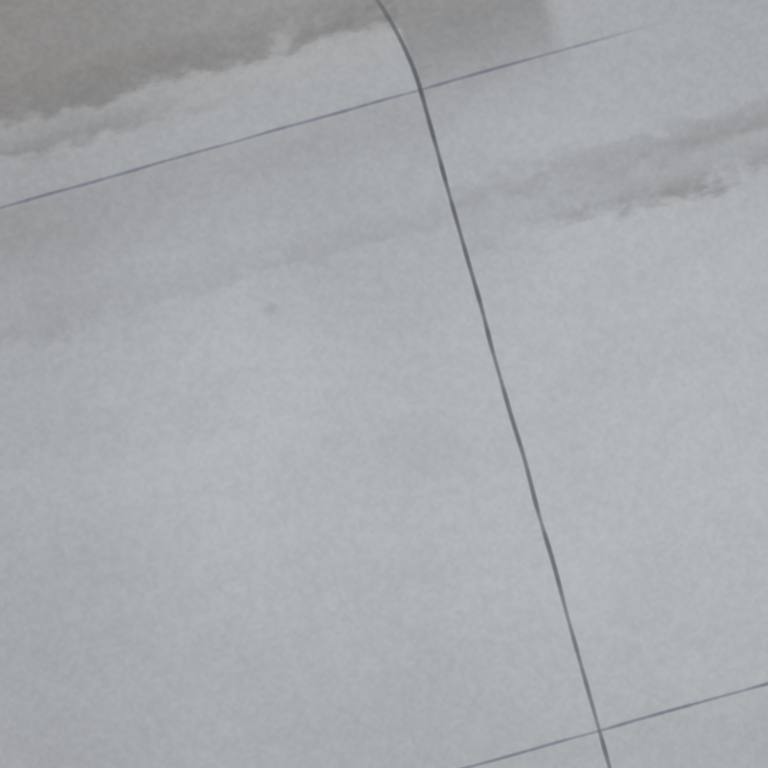
A Shadertoy shader for this texture:

```glsl
// Large pale grey stone floor tiles, turned slightly, with thin joints and cloudy veins.

const vec2  CORNER      = vec2(0.547, 0.883);    // where two joints cross
const vec2  TILE_SIZE   = vec2(1.733, 0.8665);
const float TILT        = 0.2735;                // radians
const vec2  JOINT_HALF  = vec2(0.0025, 0.0018);  // half widths: steep, shallow
const float JOINT_BEND  = 1.4;
const float GRAIN_SCALE = 190.0;
const float GRAIN_DEPTH = 0.025;
const float GLARE_EDGE  = 0.19;

const vec3 STONE_LIGHT   = vec3(0.698, 0.712, 0.722);
const vec3 STONE_MID     = vec3(0.622, 0.632, 0.643);
const vec3 STONE_DARK    = vec3(0.530, 0.534, 0.540);
const vec3 WARM_TINT     = vec3(0.010, 0.001, -0.008);
const vec3 STEEP_JOINT   = vec3(0.370, 0.380, 0.400);
const vec3 SHALLOW_JOINT = vec3(0.435, 0.445, 0.510);

float hash(vec2 p) {
    vec3 q = fract(vec3(p.xyx) * 0.1031);
    q += dot(q, q.yzx + 33.33);
    return fract((q.x + q.y) * q.z);
}

float noise(vec2 p) {
    vec2 cell = floor(p), f = fract(p);
    f = f * f * (3.0 - 2.0 * f);
    return mix(mix(hash(cell), hash(cell + vec2(1, 0)), f.x),
               mix(hash(cell + vec2(0, 1)), hash(cell + vec2(1, 1)), f.x), f.y);
}

float fbm(vec2 p) {
    float sum = 0.0, weight = 0.5;
    for (int i = 0; i < 5; i++) {
        sum += weight * noise(p);
        p = mat2(1.6, 1.2, -1.2, 1.6) * p + 17.3;
        weight *= 0.5;
    }
    return sum;
}

// Soft band between two heights
float band(float y, float low, float high, float softLow, float softHigh) {
    return smoothstep(low - softLow, low + softLow, y)
         * (1.0 - smoothstep(high - softHigh, high + softHigh, y));
}

// Shade of the stone: 0 is light, 1 is mid, 2 is dark
float stoneShade(vec2 uv, vec2 p) {
    float cloud = fbm(uv * 4.0 + 3.0) - 0.48;
    float streak = fbm(p * vec2(5.0, 26.0) + 40.0) - 0.48;
    float mottle = fbm(p * vec2(32.0, 56.0) + 9.0) - 0.48;
    float ragged = p.y + 0.025 * streak + 0.05 * mottle;
    float patchy = clamp(1.0 + 1.5 * mottle + 0.8 * streak, 0.0, 1.8);
    float left = 1.0 - smoothstep(-0.003, 0.003, p.x);
    float right = 1.0 - left;

    // Broad light falloff
    float shade = 0.06 + 0.65 * cloud + 0.25 * streak;
    shade += 0.45 * (1.0 - smoothstep(0.0, 0.35, uv.x));
    shade += 0.45 * smoothstep(-0.42, -0.05, p.y);
    shade += 0.32 * (1.0 - smoothstep(0.0, 0.3, uv.y));

    // Veins of the middle row of tiles, darker along their lower edge
    float lobe = smoothstep(0.04, 0.18, p.x);
    shade += right * patchy * (0.30 + 0.30 * lobe) * band(ragged, -0.220, -0.140, 0.016, 0.024);
    shade += lobe * patchy * 0.38 * band(ragged, -0.222, -0.196, 0.010, 0.014);
    shade += right * patchy * 0.22 * band(ragged, -0.155, -0.130, 0.015, 0.012);
    shade += left * patchy * 0.28 * band(ragged, -0.178, -0.150, 0.010, 0.030);
    shade += left * 0.30 * band(p.y, -0.080, 0.0, 0.050, 0.010);
    shade += 0.4 * (1.0 - smoothstep(0.003, 0.014, length(p - vec2(-0.264, -0.222))));

    // Veins of the upper row of tiles
    shade += left * 0.95 * smoothstep(0.070, 0.140, ragged);
    shade += left * patchy * 0.50 * band(ragged, 0.102, 0.140, 0.012, 0.030);
    shade += left * patchy * 0.65 * band(ragged, 0.056, 0.082, 0.014, 0.014)
           * (1.0 - smoothstep(-0.45, -0.15, p.x));

    // Shadow that ends at the edge of the glare
    float shadow = 1.0 - smoothstep(GLARE_EDGE - 0.016, GLARE_EDGE + 0.016, p.x);
    shade += right * (0.20 + 0.90 * shadow) * smoothstep(-0.08, 0.08, p.y);
    return shade;
}

// Coverage of a joint at a distance from its centre line
float line(float dist, float halfWidth, float soft) {
    return 1.0 - smoothstep(halfWidth - soft, halfWidth + soft, dist);
}

void mainImage(out vec4 fragColor, in vec2 fragCoord) {
    vec2 uv = fragCoord / iResolution.xy;
    float soft = max(0.0020, 0.8 / iResolution.y);
    vec2 along = vec2(cos(TILT), sin(TILT));
    vec2 p = vec2(dot(uv - CORNER, along), dot(uv - CORNER, vec2(-along.y, along.x)));

    // Stone, warmer in the upper tiles
    float shade = stoneShade(uv, p);
    vec3 color = mix(STONE_LIGHT, STONE_MID, clamp(shade, -0.2, 1.0));
    color = mix(color, STONE_DARK, clamp(shade - 1.0, 0.0, 1.1));
    color += WARM_TINT * smoothstep(0.02, 0.16, p.y);

    // Joints, repeated with the tiles; the steep one curves in the upper row
    float rise = max(p.y, 0.0);
    vec2 q = p + vec2(JOINT_BEND * rise * rise, 0.0);
    q.x += 0.0020 * (noise(vec2(p.y * 14.0, 5.0)) - 0.5);
    q.y += 0.0012 * (noise(vec2(p.x * 20.0, 3.0)) - 0.5);
    vec2 dist = abs(q - TILE_SIZE * round(q / TILE_SIZE));
    vec2 wear = vec2(noise(vec2(p.y * 36.0, 2.0)), noise(vec2(p.x * 36.0, 8.0)));
    vec2 strength = vec2(0.70, 0.50) + 0.30 * wear;
    strength.x *= mix(0.82, 1.0, smoothstep(-0.5, -0.1, p.y)) * (1.0 - 3.0 * rise);
    strength.y *= 1.0 - smoothstep(0.12, 0.36, p.x) * step(-0.4, p.y);
    vec2 width = JOINT_HALF * (0.85 + 0.3 * wear);
    float ghost = line(abs(p.x + 0.002), 0.002, 0.003) * band(p.y, 0.03, 0.08, 0.02, 0.02);
    color = mix(color, SHALLOW_JOINT, line(dist.y, width.y, soft) * strength.y);
    color = mix(color, STEEP_JOINT, max(line(dist.x, width.x, soft) * strength.x, 0.3 * ghost));

    // Fine grain
    float grain = noise(p * GRAIN_SCALE) + 0.6 * noise(p * GRAIN_SCALE * 0.47 + 31.0) - 0.8;
    fragColor = vec4(color + GRAIN_DEPTH * grain, 1.0);
}
```
